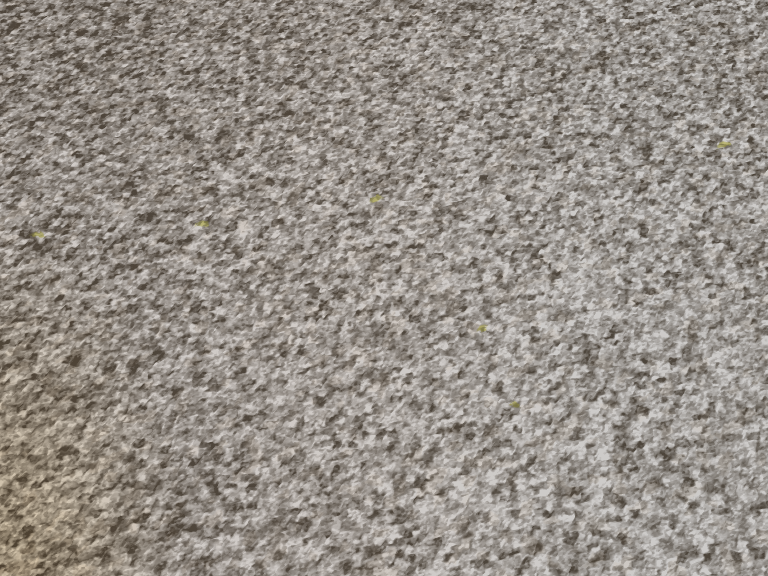
A Shadertoy shader for this texture:

```glsl
// Flamed granite paving seen at a slant, with a few tiny yellow leaf flecks.

vec2 hash2(vec2 p) {
    vec3 h = fract(vec3(p.xyx) * vec3(0.1031, 0.1030, 0.0973));
    h += dot(h, h.yzx + 33.33);
    return fract((h.xx + h.yz) * h.zy);
}

// Cellular noise: every cell has a random tone, blended softly at its borders.
float grains(vec2 p, float sharpness) {
    vec2 cell = floor(p), f = p - cell;
    float tone = 0.0, total = 0.0;
    for (int j = -1; j <= 1; j++)
    for (int i = -1; i <= 1; i++) {
        vec2 id = vec2(i, j);
        vec2 d = id + hash2(cell + id + 400.0) - f;
        float w = exp(-sharpness * dot(d, d));
        tone += w * hash2(cell + id + 731.0).x;
        total += w;
    }
    return tone / total;
}

// Turns the axes counter-clockwise by the angle a.
mat2 turnAxes(float a) {
    return mat2(cos(a), -sin(a), sin(a), cos(a));
}

void mainImage(out vec4 fragColor, in vec2 fragCoord) {
    vec2 uv = fragCoord / iResolution.y;
    float aspect = iResolution.x / iResolution.y;

    // Receding ground plane, with the grain running up to the right
    vec2 ground = vec2(uv.x - 0.5 * aspect, uv.y) / (1.0 - 0.36 * uv.y);
    vec2 q = turnAxes(0.62) * ground;

    // Ragged grain outlines from layered sines
    q += 0.0022 * sin(q.yx * vec2(310.0, 270.0) + 2.0 * sin(q * 190.0));

    // Mineral grains at three sizes, and broad cloudy patches
    float mineral = grains(q * vec2(58.0, 96.0), 5.0);
    float crystal = grains(q * vec2(105.0, 175.0) + 17.0, 5.0);
    float grit = grains(turnAxes(0.5) * uv * vec2(190.0, 290.0), 6.0);
    float cloud = grains(q * vec2(9.0, 13.0) + 5.0, 3.0);

    float tone = 0.665 + 0.66 * (mineral - 0.5) + 0.52 * (crystal - 0.5)
               + 0.44 * (grit - 0.5) + 0.10 * (cloud - 0.5);
    tone -= 0.14 * smoothstep(0.36, 0.14, mineral);

    // Daylight falls off toward the left and the far edge
    float shade = smoothstep(0.75, 0.0, uv.x);
    tone -= 0.13 * shade + 0.09 * smoothstep(0.65, 1.0, uv.y);
    tone = clamp(tone, 0.0, 1.05);

    vec3 darkMica = vec3(0.305, 0.27, 0.23);
    vec3 paleFeldspar = vec3(0.79, 0.77, 0.755);
    vec3 col = mix(darkMica, paleFeldspar, tone);

    // Rusty grains, and a warm cast in the near left corner
    float rust = smoothstep(0.62, 0.85, grains(q * vec2(42.0, 60.0) + 61.0, 5.0));
    col *= mix(vec3(1.0), vec3(1.0, 0.975, 0.94), 0.5 * rust);
    float warmth = smoothstep(0.55, 0.0, length(uv * vec2(1.5, 0.8)));
    col *= mix(vec3(1.0), vec3(1.0, 0.95, 0.84), warmth);
    col *= mix(vec3(1.0), vec3(0.985, 1.0, 1.01), smoothstep(0.5, 1.2, uv.x));

    // Scattered leaf flecks
    for (int i = 0; i < 6; i++) {
        float n = float(i);
        vec2 seed = hash2(vec2(n * 7.0 + 3.0, 19.0));
        vec2 centre = vec2((n + seed.x) / 6.0 * aspect, 0.25 + 0.7 * seed.y);
        vec2 d = turnAxes(0.8 * (seed.x - 0.4)) * (uv - centre);
        d.y += 12.0 * d.x * d.x;
        float r = length(d / vec2(0.010 + 0.009 * seed.y, 0.006));
        float leaf = smoothstep(1.0, 0.5, r + 0.6 * (grit - 0.5));
        col = mix(col, vec3(0.63, 0.61, 0.32) * (0.75 + 0.4 * crystal), 0.75 * leaf);
    }

    fragColor = vec4(col, 1.0);
}
```
